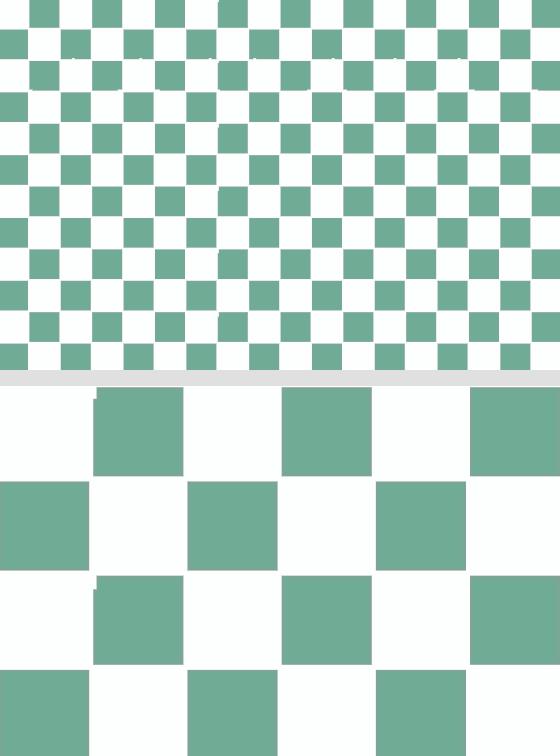
Top, the full canvas; bottom, a detail of the centre.
Write a Shadertoy shader that draws this pattern.

```glsl
// Green and white checkerboard with thin white gaps, greyed rims and a few chipped edges.

const vec2 CELL_COUNT = vec2(17.835, 11.781);  // cells across and down
const vec2 CELL_SHIFT = vec2(0.0865, 0.087);   // crop at the left and top
const vec2 TILE_SIZE  = vec2(0.957, 0.946);    // tile size within a cell
const vec3 WHITE      = vec3(0.994, 1.0, 0.998);
const vec3 GREEN      = vec3(0.44, 0.67, 0.59);
const vec3 RIM_GREEN  = vec3(0.51, 0.64, 0.59);
const float RIM_WIDTH  = 0.045;
const float CHIP_DEPTH = 0.035;
const float CHIPPED_COLUMN = 7.0;

float hash(vec2 p) {
    return fract(sin(dot(p, vec2(127.1, 311.7))) * 43758.5453);
}

float boxDistance(vec2 p, vec2 halfSize) {
    vec2 d = abs(p) - halfSize;
    return length(max(d, 0.0)) + min(max(d.x, d.y), 0.0);
}

// Cuts a small box out of a tile.
float chip(float tile, vec2 p, vec2 center, vec2 halfSize) {
    return max(tile, -boxDistance(p - center, halfSize));
}

// Distance to the tile of a cell, with its worn edges.
float tileDistance(vec2 p, vec2 cell) {
    vec2 edge = 0.5 * TILE_SIZE;
    float tile = boxDistance(p, edge);
    float random = hash(cell);
    float side = hash(cell + 17.0) < 0.6 ? -1.0 : 1.0;

    // Small nicks along the bottom of the second row
    if (cell.y == 1.0 && random > 0.4)
        tile = chip(tile, p, vec2((random - 0.7) * 2.6 * edge.x, edge.y), vec2(0.045, CHIP_DEPTH));

    // Short recess from a bottom corner in the third row
    if (cell.y == 2.0)
        tile = chip(tile, p, vec2(side * edge.x, edge.y), vec2(0.06 + 0.15 * random, CHIP_DEPTH));

    // Clipped corners down one column
    if (cell.x == CHIPPED_COLUMN)
        tile = chip(tile, p, vec2(-edge.x, side * edge.y), vec2(CHIP_DEPTH, 0.06 + 0.12 * random));

    return tile;
}

void mainImage(out vec4 fragColor, in vec2 fragCoord) {
    // Cell grid, counted from the top left
    vec2 uv = fragCoord / iResolution.xy;
    uv.y = 1.0 - uv.y;
    vec2 grid = uv * CELL_COUNT + CELL_SHIFT;
    vec2 cell = floor(grid);
    vec2 local = fract(grid) - 0.5;

    // Tiles fill every other cell
    float filled = mod(cell.x + cell.y, 2.0);
    float dist = tileDistance(local, cell);
    float pixel = CELL_COUNT.y / iResolution.y;
    float coverage = filled * clamp(0.5 - dist / pixel, 0.0, 1.0);

    // Greyed rim fading into the flat green
    float rim = smoothstep(-RIM_WIDTH, 0.0, dist);
    vec3 tileColor = mix(GREEN, RIM_GREEN, rim);

    fragColor = vec4(mix(WHITE, tileColor, coverage), 1.0);
}
```
